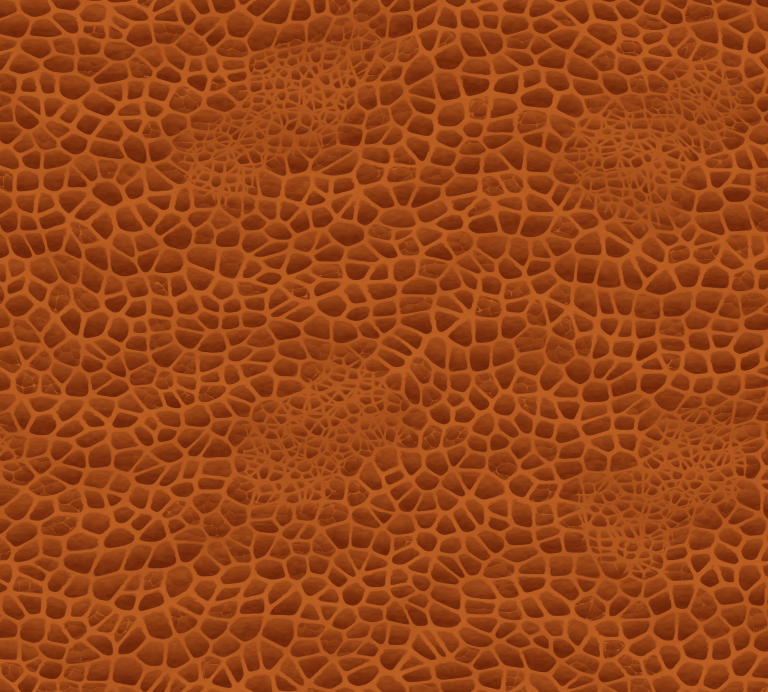
A Shadertoy shader for this texture:

```glsl
const vec3 DARK_HIDE = vec3(0.465, 0.170, 0.042);
const vec3 PALE_CREASE = vec3(0.725, 0.363, 0.132);
const vec2 CELL_DENSITY = vec2(28.0, 34.0);
const float FINE_SCALE = 1.9;
const float TAU = 6.2831853;

vec2 hash2(vec2 p) {
    vec3 q = fract(p.xyx * vec3(0.1031, 0.1030, 0.0973));
    q += dot(q, q.yzx + 33.33);
    return fract((q.xx + q.yz) * q.zy);
}

float valueNoise(vec2 p) {
    vec2 i = floor(p), f = fract(p);
    f = f * f * (3.0 - 2.0 * f);
    float low = mix(hash2(i).x, hash2(i + vec2(1, 0)).x, f.x);
    float high = mix(hash2(i + vec2(0, 1)).x, hash2(i + vec2(1, 1)).x, f.x);
    return mix(low, high, f.y);
}

// Slow bends made of layered sines
vec2 bend(vec2 p) {
    vec2 wide = vec2(sin(p.y * 9.0 + 2.0 * sin(p.x * 5.0)), sin(p.x * 8.0 + 1.7 * sin(p.y * 6.0)));
    vec2 tight = vec2(sin(p.y * 37.0 + p.x * 13.0), sin(p.x * 33.0 - p.y * 17.0));
    return p + 0.014 * wide + 0.004 * tight;
}

// Returns rounded border distance, height above the cell site, cell random
vec3 cells(vec2 p, float jitter, float sharpness) {
    vec2 base = floor(p), f = fract(p);
    vec2 site = vec2(0.0), home = vec2(0.0);
    float best = 9.0;
    for (int y = -1; y <= 1; y++)
    for (int x = -1; x <= 1; x++) {
        vec2 g = vec2(x, y);
        vec2 r = g + 0.5 + jitter * (hash2(base + g) - 0.5) - f;
        if (dot(r, r) < best) {
            best = dot(r, r);
            site = r;
            home = g;
        }
    }
    float closeness = 0.0;
    for (int y = -2; y <= 2; y++)
    for (int x = -2; x <= 2; x++) {
        vec2 g = home + vec2(x, y);
        vec2 r = g + 0.5 + jitter * (hash2(base + g) - 0.5) - f;
        vec2 gap = r - site;
        if (dot(gap, gap) > 0.0001)
            closeness += exp(-sharpness * dot(0.5 * (site + r), normalize(gap)));
    }
    return vec3(-log(closeness) / sharpness, -site.y, hash2(base + home + 71.0).y);
}

// Regions where the hide breaks into small scales
float finePatches(vec2 p) {
    float across = cos(TAU * (p.x - 0.42) / 0.54 + 0.6 * sin(p.y * 11.0));
    float upward = cos(TAU * (p.y - 0.82) / 0.49 + 0.7 * sin(p.x * 9.0));
    return smoothstep(0.55, 1.6, across + upward + 0.25 * sin(p.x * 31.0 + p.y * 23.0));
}

void mainImage(out vec4 fragColor, in vec2 fragCoord) {
    vec2 uv = fragCoord / iResolution.y;
    vec2 p = bend(uv) * CELL_DENSITY;
    float pixel = CELL_DENSITY.y / iResolution.y;

    // Large cells, split by small ones in patches and in some single cells
    vec3 large = cells(p, 0.88, 15.0);
    vec3 small = cells(p * FINE_SCALE + 19.0, 0.9, 14.0);
    float patchy = finePatches(uv);
    float split = max(patchy, 0.75 * smoothstep(0.76, 0.88, large.z));
    float border = min(large.x, small.x / FINE_SCALE + 0.32 * (1.0 - split));

    // Horizontal streaks and fine grain
    float streak = valueNoise(uv * vec2(95.0, 230.0));
    float grain = valueNoise(uv * vec2(190.0, 380.0) + 40.0);
    float rough = 0.55 * streak + 0.45 * grain - 0.5;

    // Each cell is dark at its foot and pale at its head
    float rise = smoothstep(-0.48, 0.55, large.y);
    float smallRise = smoothstep(-0.5, 0.5, small.y);
    rise = mix(rise, smallRise, 0.55 * split);
    float cellTone = mix(-0.02, 0.58, rise) + 0.34 * rough;
    cellTone += 0.14 * (large.z - 0.5) + 0.07 * patchy;

    // Creases: crisp above the foot of a cell, ragged at its head
    float ridge = 0.5 + 0.5 * sin(uv.y * 43.0 + 3.0 * sin(uv.x * 6.0) + 1.5 * sin(uv.x * 15.0));
    float width = (0.055 + 0.035 * ridge) * (1.0 - 0.4 * split);
    float softness = max(pixel, mix(0.06, 0.13, rise));
    float ragged = border + rough * mix(0.04, 0.17, rise);
    float crease = 1.0 - smoothstep(width - 0.4 * softness, width + 0.6 * softness, ragged);
    float creaseTone = 0.9 + 0.12 * ridge + 0.16 * rough - 0.12 * patchy;

    float tone = clamp(mix(cellTone, creaseTone, crease), -0.12, 1.08);
    fragColor = vec4(mix(DARK_HIDE, PALE_CREASE, tone), 1.0);
}
```
